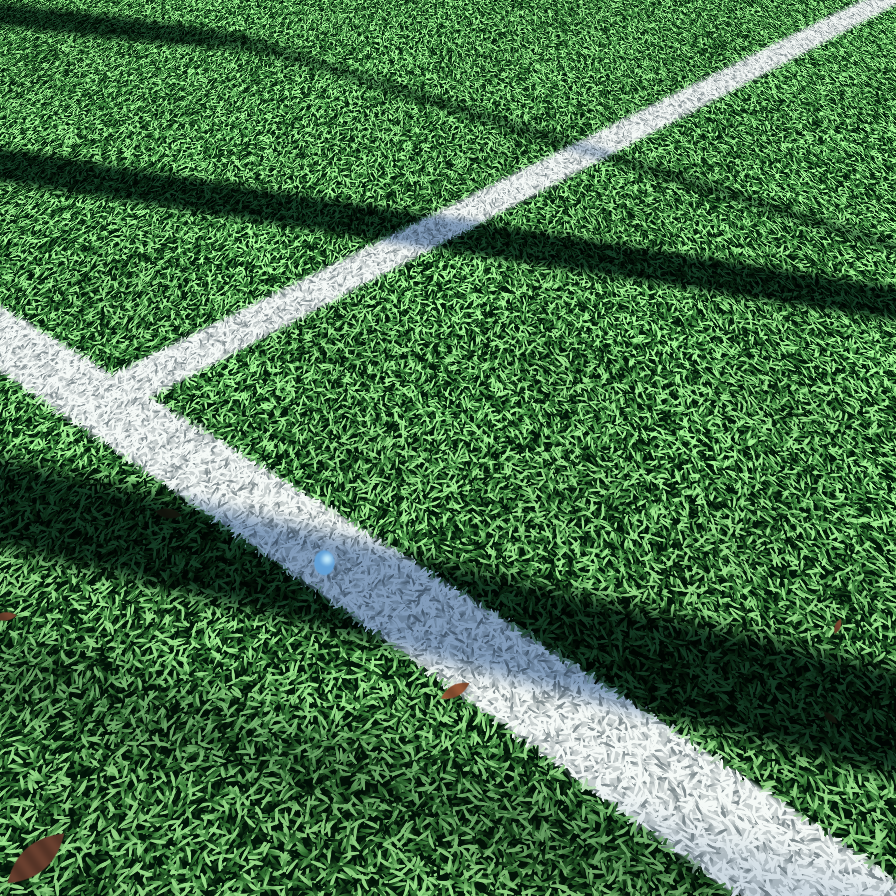
Reproduce this texture procedurally as a Shadertoy shader.

```glsl
#define HORIZON 1.35
#define BLADE_DENSITY 92.0
#define BLADE_LAYERS 5
#define BLADE_WIDTH 0.145
#define BLADE_REACH 0.60
#define DEEP_GREEN vec3(0.0, 0.075, 0.03)
#define MID_GREEN vec3(0.22, 0.50, 0.22)
#define LIGHT_GREEN vec3(0.62, 0.90, 0.56)
#define PAINT_DARK vec3(0.50, 0.55, 0.56)
#define PAINT_LIGHT vec3(0.96, 0.98, 0.97)
#define GRASS_SHADE vec3(0.13, 0.26, 0.26)
#define PAINT_SHADE vec3(0.53, 0.63, 0.76)

vec3 hash3(vec2 p) {
    vec3 q = fract(vec3(p.xyx) * vec3(0.1031, 0.1030, 0.0973));
    q += dot(q, q.yxz + 33.33);
    return fract((q.xxy + q.yzz) * q.zyx);
}

// Ground coordinates whose cells shrink toward the horizon
vec2 toGround(vec2 uv) {
    float depth = HORIZON - uv.y;
    return vec2((uv.x - 0.5) / depth, -log(depth));
}

vec2 toScreen(vec2 ground) {
    float depth = exp(-ground.y);
    return vec2(ground.x * depth + 0.5, HORIZON - depth);
}

float band(float offset, float halfWidth, float softness) {
    return 1.0 - smoothstep(halfWidth - softness, halfWidth + softness, abs(offset));
}

// Two painted stripes meeting in a T
float paintMask(vec2 p) {
    float curve = 0.622 - 0.64 * p.x - 0.04 * p.x * p.x;
    float mainStripe = 0.037 + 0.04 * p.x - abs(p.y - curve);
    float branch = 0.026 - 0.014 * p.x - abs(p.y - 0.494 - 0.513 * p.x);
    branch = min(branch, p.y - curve);
    return smoothstep(-0.004, 0.004, max(mainStripe, branch));
}

// Long shadows falling across the field
float shadowMask(vec2 p) {
    float wide = band(p.y - 0.440 + 0.247 * p.x, 0.051 + 0.010 * p.x, 0.018);
    float middle = band(p.y - 0.816 + 0.155 * p.x, 0.019, 0.008);
    float bent = min(0.984 - 0.115 * p.x, 1.040 - 0.316 * p.x);
    float thin = band(p.y - bent, mix(0.013, 0.007, smoothstep(0.1, 0.4, p.x)), 0.007);
    thin *= mix(0.95, 0.6, smoothstep(0.2, 0.35, p.x));
    float faint = 0.35 * band(p.y - 0.25 + 0.29 * p.x, 0.045, 0.04);
    return max(max(wide, middle), max(thin, faint));
}

vec3 turfColor(float shade, float paint) {
    vec3 grass = mix(DEEP_GREEN, MID_GREEN, smoothstep(0.0, 0.48, shade));
    grass = mix(grass, LIGHT_GREEN, smoothstep(0.36, 0.85, shade));
    return mix(grass, mix(PAINT_DARK, PAINT_LIGHT, smoothstep(0.0, 0.45, shade)), paint);
}

// Overlapping blades; each takes the paint found at its root
vec4 turf(vec2 uv, float pixel) {
    float basePaint = paintMask(uv);
    vec4 result = vec4(turfColor(0.06 + 0.2 * basePaint, basePaint), basePaint);
    float blur = 0.55 * pixel * BLADE_DENSITY / (HORIZON - uv.y);
    for (int layer = 0; layer < BLADE_LAYERS; layer++) {
        float level = float(layer) / float(BLADE_LAYERS - 1);
        vec2 shift = vec2(0.37, 0.61) * float(layer) + 40.0;
        vec2 p = toGround(uv) * BLADE_DENSITY + shift;
        for (int k = 0; k < 9; k++) {
            vec2 cell = floor(p) + vec2(k % 3 - 1, k / 3 - 1);
            vec3 rnd = hash3(cell + 137.0 * float(layer) + 200.0);
            vec2 root = cell + rnd.xy;
            float angle = 6.2832 * fract(rnd.z * 7.31 + rnd.x);
            vec2 dir = vec2(cos(angle), sin(angle));
            vec2 local = p - root;
            float along = dot(local, dir);
            float bend = 0.5 * (rnd.x - 0.5) * along * along;
            float across = dot(local, vec2(-dir.y, dir.x)) + bend;
            float taper = BLADE_WIDTH * (1.0 - 0.45 * abs(along) / BLADE_REACH);
            float dist = length(vec2(max(abs(along) - BLADE_REACH, 0.0), across));
            float cover = 1.0 - smoothstep(taper - blur, taper + blur, dist);
            float paint = paintMask(toScreen((root - shift) / BLADE_DENSITY));
            float shade = rnd.z * (0.55 + 0.6 * level) + 0.28 * along + 0.02;
            result = mix(result, vec4(turfColor(shade, paint), paint), cover);
        }
    }
    return result;
}

float leafMask(vec2 p, float size, float angle, float pixel) {
    p = mat2(cos(angle), -sin(angle), sin(angle), cos(angle)) * p / size;
    float edge = abs(p.y) - 0.36 * (1.0 - p.x * p.x);
    return 1.0 - smoothstep(-pixel / size, pixel / size, edge);
}

void mainImage(out vec4 fragColor, in vec2 fragCoord) {
    vec2 uv = fragCoord / iResolution.xy;
    float pixel = 1.0 / iResolution.y;
    vec4 ground = turf(uv, pixel);
    vec3 color = ground.rgb;

    // Uneven sunlight across the pile
    float patches = sin(uv.x * 17.0 + 3.0 * sin(uv.y * 11.0)) * sin(uv.y * 23.0 - uv.x * 9.0);
    color *= mix(mix(0.92, 1.16, uv.y) + 0.05 * patches, 1.0, ground.a);

    // Dry leaves: position, size, angle
    vec4 leaves[6] = vec4[6](
        vec4(0.040, 0.042, 0.042, 0.72), vec4(0.508, 0.229, 0.018, 0.50),
        vec4(0.935, 0.301, 0.009, 1.20), vec4(0.188, 0.427, 0.015, -0.15),
        vec4(0.006, 0.312, 0.013, 0.10), vec4(0.927, 0.199, 0.010, -0.70));
    for (int i = 0; i < 6; i++) {
        vec2 local = uv - leaves[i].xy;
        vec3 brown = mix(vec3(0.36, 0.22, 0.17), vec3(0.66, 0.38, 0.22), hash3(vec2(i, 5)).x);
        brown *= 0.95 + 0.1 * sin(local.x * 260.0 + local.y * 190.0);
        color = mix(color, brown, leafMask(local, leaves[i].z, leaves[i].w, pixel));
    }

    float shadow = shadowMask(uv);
    color *= mix(vec3(1.0), mix(GRASS_SHADE, PAINT_SHADE, ground.a), shadow);

    // Small blue scrap resting on the stripe
    vec2 scrap = uv - vec2(0.362, 0.372);
    float scrapMask = 1.0 - smoothstep(0.011, 0.014, length(scrap * vec2(1.1, 0.9)));
    float glint = 1.0 - smoothstep(0.0, 0.010, length(scrap - vec2(0.003, 0.004)));
    color = mix(color, mix(vec3(0.38, 0.63, 0.85), vec3(0.75, 0.91, 0.98), glint), scrapMask);
    fragColor = vec4(clamp(color, 0.0, 1.0), 1.0);
}
```
